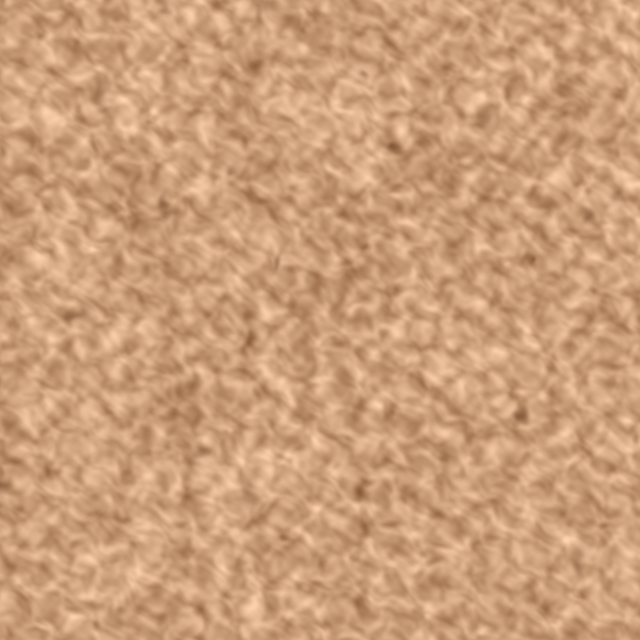
A three.js fragment shader for this texture:

```glsl
// Coarse sandy tan fibre surface: soft slanted grains, faint upright streaks
// and a few dark flecks. Layers of stretched gradient noise set the tone,
// and jittered grid cells scatter the flecks.

varying vec2 vUv;

const vec3  BASE_COLOR   = vec3(0.795, 0.623, 0.474);
const vec3  TONE_TINT    = vec3(1.0, 1.03, 1.02);   // colour change per unit of tone
const vec3  FLECK_COLOR  = vec3(0.42, 0.25, 0.13);

const float GRAIN_ANGLE  = -0.62;                   // main slant, down to the right
const vec2  GRAIN_FREQ   = vec2(29.0, 47.0);        // along and across the grain
const float GRAIN_AMOUNT = 0.20;
const float CROSS_ANGLE  = 0.85;                    // weaker opposing slant
const vec2  CROSS_FREQ   = vec2(27.0, 50.0);
const float CROSS_AMOUNT = 0.12;
const vec2  FINE_FREQ    = vec2(66.0, 88.0);
const float FINE_AMOUNT  = 0.10;
const float PATCH_FREQ   = 7.0;
const float PATCH_AMOUNT = 0.075;
const vec2  STREAK_FREQ  = vec2(32.0, 3.5);
const float STREAK_AMOUNT = 0.055;
const float WARP_FREQ    = 24.0;
const float WARP_AMOUNT  = 0.010;

const float FLECK_CELLS  = 6.0;
const float FLECK_CHANCE = 0.7;
const vec2  FLECK_LENGTH = vec2(0.009, 0.024);      // shortest, longest half length
const vec2  FLECK_WIDTH  = vec2(0.006, 0.010);      // thinnest, widest half width

const float TAU = 6.2831853;

float hash(vec2 p) {
  return fract(sin(dot(p, vec2(127.1, 311.7))) * 43758.5453);
}

mat2 rotation(float angle) {
  float c = cos(angle), s = sin(angle);
  return mat2(c, -s, s, c);
}

// Dot product of a random unit gradient with the offset from its corner
float corner(vec2 cell, vec2 offset) {
  float a = TAU * hash(cell);
  return dot(vec2(cos(a), sin(a)), offset);
}

float gradientNoise(vec2 p) {
  vec2 i = floor(p), f = p - i;
  vec2 w = f * f * f * (f * (f * 6.0 - 15.0) + 10.0);
  vec2 e = vec2(1.0, 0.0);
  return mix(mix(corner(i, f), corner(i + e.xy, f - e.xy), w.x),
             mix(corner(i + e.yx, f - e.yx), corner(i + e.xx, f - e.xx), w.x), w.y);
}

// Noise stretched along a slanted axis
float slanted(vec2 p, float angle, vec2 freq, float seed) {
  return gradientNoise(rotation(angle) * p * freq + seed);
}

vec2 warp(vec2 p) {
  vec2 q = p * WARP_FREQ;
  return p + WARP_AMOUNT * vec2(gradientNoise(q + 11.3), gradientNoise(q + 47.9));
}

// Light and dark of the surface, centred on zero
float surfaceTone(vec2 p) {
  vec2 q = warp(p);
  float tone = GRAIN_AMOUNT * slanted(q, GRAIN_ANGLE, GRAIN_FREQ, 5.2);
  tone += CROSS_AMOUNT * slanted(q, CROSS_ANGLE, CROSS_FREQ, 71.6);
  tone += FINE_AMOUNT * slanted(q, GRAIN_ANGLE, FINE_FREQ, 23.4);
  tone += PATCH_AMOUNT * gradientNoise(p * PATCH_FREQ + 3.7);
  tone += STREAK_AMOUNT * gradientNoise(q * STREAK_FREQ + 9.1);
  return tone;
}

// Cover of soft, ragged spindles, one at most in each cell
float flecks(vec2 p) {
  vec2 ragged = p + 0.9 * (warp(p * 1.7 + 2.0) - p * 1.7 - 2.0);
  vec2 home = floor(p * FLECK_CELLS);
  float cover = 0.0;
  for (int y = -1; y <= 1; y++) {
    for (int x = -1; x <= 1; x++) {
      vec2 cell = home + vec2(float(x), float(y));
      vec2 center = (cell + vec2(hash(cell + 13.1), hash(cell + 29.7))) / FLECK_CELLS;
      vec2 size = vec2(mix(FLECK_LENGTH.x, FLECK_LENGTH.y, pow(hash(cell + 41.3), 2.0)),
                       mix(FLECK_WIDTH.x, FLECK_WIDTH.y, hash(cell + 53.9)));
      vec2 d = rotation(TAU * hash(cell + 67.7)) * (ragged - center) / size;
      float depth = mix(0.22, 0.85, pow(hash(cell + 83.3), 2.0));
      float present = step(hash(cell + 97.1), FLECK_CHANCE);
      cover = max(cover, present * depth * exp(-dot(d, d)));
    }
  }
  return cover;
}

void main() {
  vec3 color = BASE_COLOR + TONE_TINT * surfaceTone(vUv);
  color = mix(color, FLECK_COLOR, flecks(vUv));
  gl_FragColor = vec4(clamp(color, 0.0, 1.0), 1.0);
}
```
